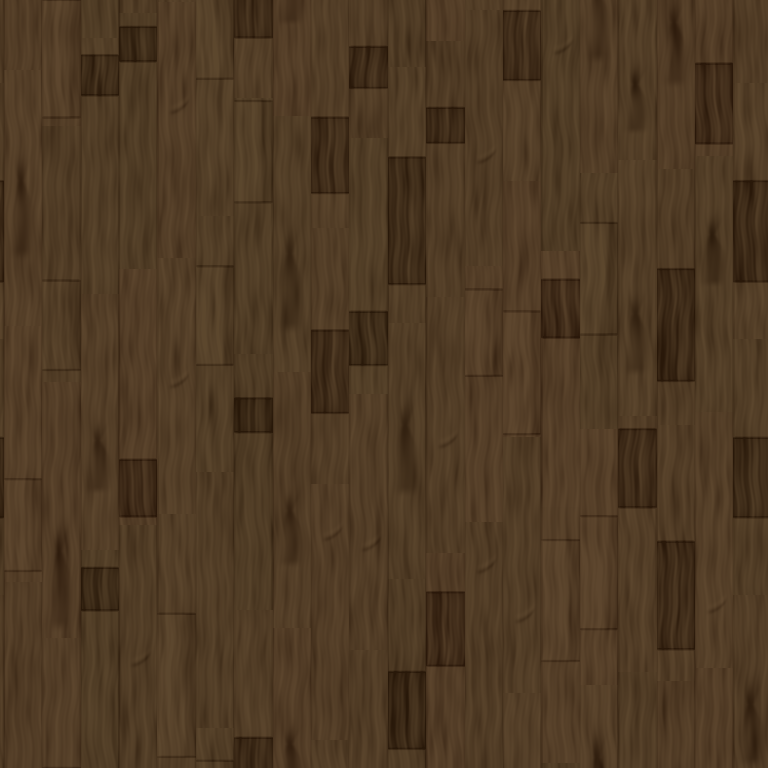
Reproduce this texture procedurally as a Shadertoy shader.

```glsl
#define COLUMNS 20.0
#define SLOTS 3.0
#define SHIFT 0.005
#define SEAM 0.0008
#define GRAIN 0.20
#define DASHES 0.34
#define DEEP vec3(0.20, 0.13, 0.065)
#define PALE vec3(0.335, 0.252, 0.16)

float hash(vec2 p) {
    vec3 q = fract(p.xyx * 0.1031);
    q += dot(q, q.yzx + 33.33);
    return fract((q.x + q.y) * q.z);
}

// Cellular noise: one soft spot of random strength per cell
float spots(vec2 p) {
    vec2 cell = floor(p);
    float sum = 0.0;
    for (int j = -1; j <= 1; j++)
    for (int i = -1; i <= 1; i++) {
        vec2 c = cell + vec2(i, j);
        vec2 d = p - c - vec2(hash(c + 3.1), hash(c + 17.7));
        sum += hash(c + 41.3) * exp(-7.0 * dot(d, d));
    }
    return sum;
}

// Layered sines, drawn out along the board
float fibres(vec2 p, float seed) {
    float x = p.x + 0.0022 * sin(p.y * 34.0 + seed) + 0.001 * sin(p.y * 91.0 + seed * 2.0);
    return 0.45 * sin(x * 330.0 + seed + 1.2 * sin(p.y * 13.0 + seed))
         + 0.35 * sin(x * 710.0 + seed * 3.0 + 1.5 * sin(p.y * 21.0))
         + 0.20 * sin(x * 1270.0 + seed * 5.0 + 2.0 * sin(p.y * 37.0));
}

float line(float dist, float px) {
    return 1.0 - smoothstep(SEAM, SEAM + 1.2 * px, abs(dist));
}

// Dark spindle with a flared heart
float knot(vec2 q, float grain) {
    float width = mix(0.08, 0.23, smoothstep(0.9, -0.7, q.y));
    float x = q.x + 0.05 * sin(q.y * 4.0);
    float body = exp(-x * x / (width * width));
    body *= smoothstep(-1.1, -0.85, q.y) * (1.0 - smoothstep(0.2, 1.2, q.y));
    float flare = abs(x) - 0.06 - 0.35 * abs(q.y - 0.35);
    float heart = (1.0 - smoothstep(-0.05, 0.08, flare)) * exp(-9.0 * pow(q.y - 0.35, 2.0));
    return body * (0.5 + 0.2 * grain) + 0.4 * heart;
}

// Small curved check in the wood
float hook(vec2 q) {
    float curve = q.y - 1.1 * (q.x + 0.2) * (q.x + 0.2);
    float span = smoothstep(-0.25, -0.05, q.x) * (1.0 - smoothstep(0.2, 0.38, q.x));
    return span * (exp(-pow(curve / 0.06, 2.0)) - 0.35 * exp(-pow((curve - 0.14) / 0.07, 2.0)));
}

void mainImage(out vec4 fragColor, in vec2 fragCoord) {
    vec2 uv = fragCoord / iResolution.xy;
    float px = 1.0 / min(iResolution.x, iResolution.y);

    // Board column, and a slot along it holding one feature
    float x = (uv.x - SHIFT) * COLUMNS;
    float col = mod(floor(x), COLUMNS);
    float across = fract(x) - 0.5;
    float y = uv.y * SLOTS + hash(vec2(col, 5.0));
    vec2 id = vec2(col, mod(floor(y), SLOTS));
    float along = (fract(y) - 0.5) / SLOTS;
    float kind = hash(id + 71.0);
    float size = hash(id + 23.0);
    float place = hash(id + 37.0) - 0.5;
    float seed = 40.0 * hash(id + 53.0);

    // Grain
    float grain = fibres(uv, seed);
    float dashes = spots(vec2(uv.x * 105.0, uv.y * 17.0) + floor(seed) * 13.0);
    float mottle = spots(uv * vec2(38.0, 12.0) + floor(seed) * 7.0);
    float tone = 0.88 + GRAIN * grain - DASHES * (dashes - 0.22) - 0.20 * (mottle - 0.22);
    tone += 0.12 * (hash(id + 91.0) - 0.5);

    // Feature: dark inset, pale inset, knot or check
    bool dark = kind < 0.27;
    bool inset = kind < 0.47;
    float ends = 0.0;
    if (inset) {
        float halfLength = dark ? mix(0.022, 0.085, size * size) : mix(0.05, 0.105, size);
        float dist = abs(along - place * (1.0 / SLOTS - 2.0 * halfLength)) - halfLength;
        float inside = 1.0 - smoothstep(-px, px, dist);
        float band = smoothstep(0.16, 0.28, across);
        float streak = exp(-pow((across - 0.15 + 0.1 * grain) / 0.16, 2.0));
        float shade = dark ? -0.62 + 0.28 * streak + 0.16 * grain : 0.13 - 0.36 * band;
        tone += inside * shade;
        ends = line(dist, px);
        if (dark) tone -= 0.15 * inside * exp(dist * 130.0);
    } else if (kind < 0.75) {
        vec2 q = vec2(across, (along - place * 0.18) / mix(0.045, 0.075, size));
        tone -= knot(q, grain);
    } else if (kind < 0.95) {
        tone -= 0.38 * hook(vec2(across, (along - place * 0.24) * COLUMNS));
    }

    // Seams, uneven in strength from board to board
    float edge = (0.5 - abs(across)) / COLUMNS;
    float seamCol = mod(floor(x + 0.5), COLUMNS);
    float wear = mix(0.25, 0.75, hash(vec2(seamCol, 9.0)));
    wear *= 0.8 + 0.2 * sin(uv.y * 12.566 + seamCol * 2.4);
    float seams = max(wear * line(edge, px), 0.7 * ends);
    tone -= 0.7 * seams;

    // Wood colour with a slight red drift
    vec3 color = mix(DEEP, PALE, clamp(tone, -0.3, 1.2));
    color += vec3(0.008, -0.002, 0.002) * (hash(id + 11.0) - 0.5);
    fragColor = vec4(color, 1.0);
}
```
